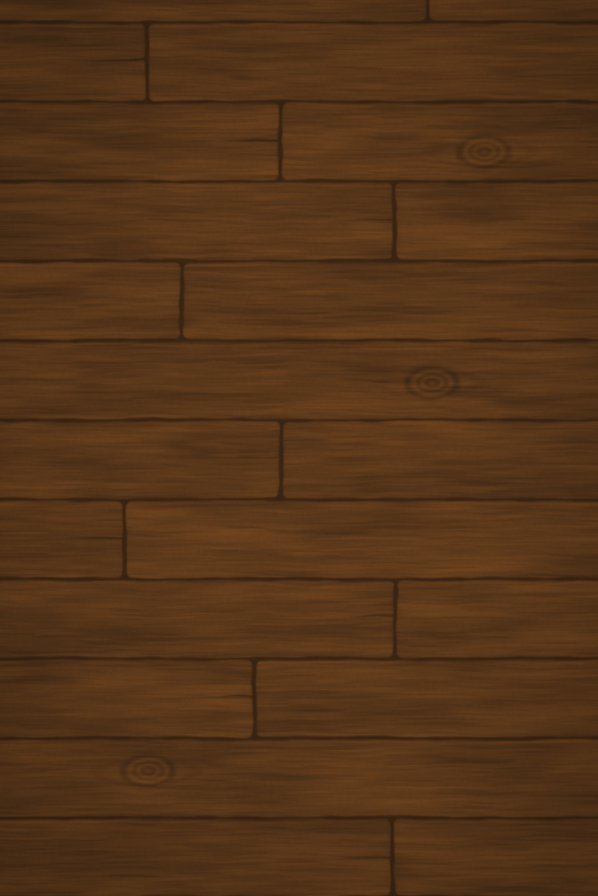
This texture is drawn by a Shadertoy shader. Its source:

```glsl
// Dark brown painted floorboards with staggered joints, brushed grain, end cracks and knots.

// Layout, in units of the canvas height
const float PITCH = 0.0888;          // board height
const float FIRST_SEAM = 0.0872;     // height of the lowest seam
const float SEAM_HALF = 0.0016;
const float JOINT_HALF = 0.0022;
const float CORNER = 0.006;
const float EDGE_SOFT = 0.0017;
const float WOBBLE = 0.0009;
const float CRACK_LENGTH = 0.075;

// Joint position per row from the bottom; negative means an unbroken board
const float JOINTS[12] = float[12](0.438, -1.0, 0.284, 0.441, 0.139, 0.314,
                                   -1.0, 0.203, 0.440, 0.313, 0.164, 0.478);
const vec2 KNOTS[3] = vec2[3](vec2(0.165, 0.140), vec2(0.482, 0.573), vec2(0.540, 0.831));

const vec3 GAP = vec3(0.220, 0.136, 0.070);
const vec3 WOOD_DARK = vec3(0.268, 0.168, 0.087);
const vec3 WOOD_LIGHT = vec3(0.435, 0.264, 0.116);
const float VIGNETTE = 0.20;

float hash(vec2 p) {
    vec3 q = fract(vec3(p.xyx) * 0.1031);
    q += dot(q, q.yzx + 33.33);
    return fract((q.x + q.y) * q.z);
}

// Smooth cellular noise: nearby cell values blended by distance
float cells(vec2 p) {
    vec2 base = floor(p);
    float sum = 0.0, total = 0.0;
    for (int j = -1; j <= 1; j++)
    for (int i = -1; i <= 1; i++) {
        vec2 id = base + vec2(i, j);
        vec2 site = id + 0.2 + 0.6 * vec2(hash(id), hash(id + 57.3));
        vec2 d = p - site;
        float w = exp(-5.0 * dot(d, d));
        sum += w * hash(id + 19.7);
        total += w;
    }
    return sum / total;
}

// Layered sines for hand-drawn edges
float wave(float t, float seed) {
    return 0.5 * sin(t * 23.0 + seed) + 0.3 * sin(t * 61.0 + seed * 2.3)
         + 0.2 * sin(t * 139.0 + seed * 4.1);
}

float rowOf(float y) {
    return floor((y - FIRST_SEAM) / PITCH) + 1.0;
}

// Brushed tone of one board, 0 dark to 1 light
float grain(vec2 p, float board) {
    vec2 q = p + vec2(board * 3.17, board * 1.31);
    q.y += 0.0015 * wave(p.x * 0.6, board);
    float patches = cells(q * vec2(8.0, 42.0));
    float smears = cells(q * vec2(13.0, 130.0) + 40.0);
    float strokes = cells(q * vec2(17.0, 330.0) + 90.0);
    float fibres = cells(q * vec2(34.0, 520.0) + 150.0);
    return 0.5 + 0.42 * (patches - 0.5) + 0.26 * (smears - 0.5)
         + 0.28 * (strokes - 0.5) + 0.24 * (fibres - 0.5);
}

// Signed tone of a knot: oval core inside lens-shaped rings
float knotTone(vec2 d) {
    d.y += 0.0018 * wave(d.x, 2.0);
    float oval = length(d * vec2(1.0, 1.65));
    float lens = abs(d.x) * 0.36 + 1.1 * sqrt(d.y * d.y + 0.00004);
    float r = mix(oval, lens, smoothstep(0.022, 0.038, oval));
    float rings = sin(r * 620.0 + 2.0 * wave(d.x * 0.8 + d.y, 1.0));
    float core = exp(-pow(oval / 0.013, 2.0));
    float rim = exp(-pow((oval - 0.028) / 0.0035, 2.0));
    float fade = 1.0 - smoothstep(0.010, 0.044, lens);
    return 0.15 * rings * fade - 0.16 * core - 0.22 * rim;
}

void mainImage(out vec4 fragColor, in vec2 fragCoord) {
    vec2 p = fragCoord / iResolution.y;
    float pixel = 1.0 / iResolution.y;

    // Wavy board layout
    vec2 w = p + WOBBLE * vec2(wave(p.y * 1.5, 5.0), wave(p.x, floor(p.y / PITCH + 0.5)));
    float row = rowOf(w.y);
    float v = fract((w.y - FIRST_SEAM) / PITCH);
    float joint = JOINTS[int(clamp(row, 0.0, 11.0))];
    float side = w.x - joint;
    float board = row * 2.0 + step(0.0, side);

    // Rounded board outline, negative inside the wood
    vec2 inset = vec2(abs(side) - JOINT_HALF, min(v, 1.0 - v) * PITCH - SEAM_HALF);
    vec2 q = CORNER - inset;
    float edge = length(max(q, 0.0)) + min(max(q.x, q.y), 0.0) - CORNER;
    edge += 0.0016 * (cells(p * vec2(50.0, 90.0)) - 0.5);

    // Grain, knots and a little variation between boards
    float tone = grain(p, board) + 0.04 * (hash(vec2(board, 8.0)) - 0.5);
    for (int i = 0; i < 3; i++)
        if (rowOf(KNOTS[i].y) == row) tone += knotTone(p - KNOTS[i]);

    // Tapered crack running left from most joints
    float along = -side / CRACK_LENGTH;
    float crackY = 0.45 + 0.10 * hash(vec2(row, 4.0)) + 0.02 * wave(p.x, row);
    float taper = step(0.0, along) * (1.0 - smoothstep(0.2, 1.0, along));
    float crack = taper * exp(-pow((v - crackY) * PITCH / 0.0015, 2.0));
    tone -= 0.60 * crack * step(0.2, hash(vec2(row, 2.0)));

    // Worn light rim along the top, soft shade near the gaps
    float topGap = (1.0 - v) * PITCH - SEAM_HALF;
    tone += 0.22 * exp(-pow((topGap - 0.0030) / 0.0014, 2.0)) * cells(p * vec2(18.0, 9.0));
    tone -= 0.14 * exp(min(edge, 0.0) / 0.004);

    vec3 wood = mix(WOOD_DARK, WOOD_LIGHT, clamp(tone, -0.2, 1.1));
    float soft = max(EDGE_SOFT, pixel);
    vec3 color = mix(wood, GAP, smoothstep(-soft, soft, edge));

    // Darker borders and fine speckle
    vec2 c = fragCoord / iResolution.xy * 2.0 - 1.0;
    color *= 1.02 - VIGNETTE * smoothstep(0.1, 1.9, dot(c, c));
    color *= 1.0 + 0.04 * (cells(p * 380.0) - 0.5);
    fragColor = vec4(color, 1.0);
}
```
